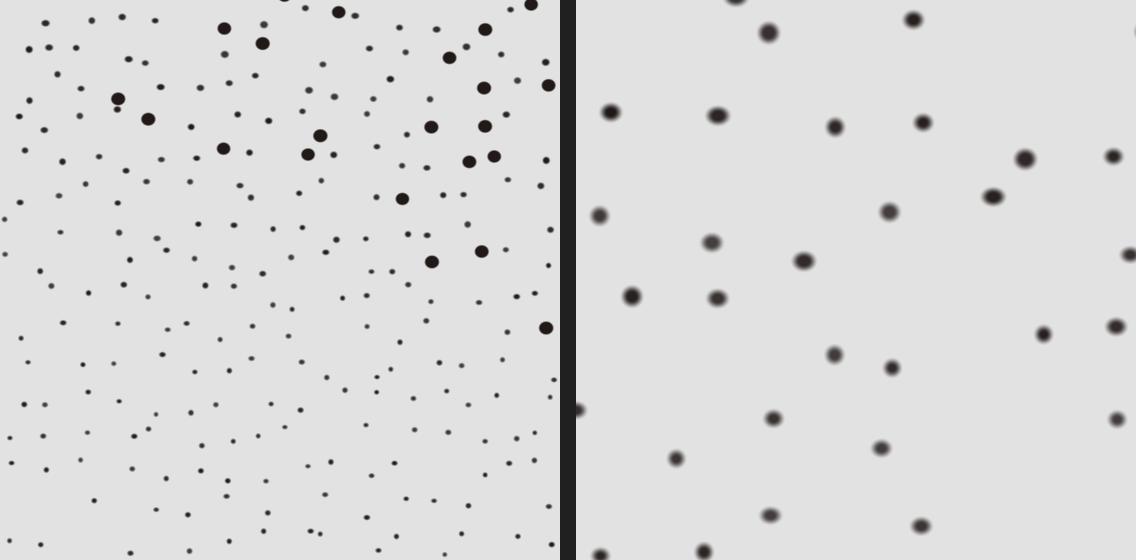
Left: the whole. Right: its middle third, enlarged.
A three.js fragment shader for this pattern:

```glsl
// Soft dark specks scattered over a pale grey ground.
// Each cell of a jittered 16 x 16 grid holds at most one slightly flattened dot;
// dots grow towards the top, and a few big ones lie above a falling diagonal.
varying vec2 vUv;

const float CELLS = 16.0;

// Two independent random values in 0..1 for a grid cell
vec2 hash2(vec2 p) {
  vec3 q = fract(vec3(p.xyx) * vec3(0.1031, 0.1030, 0.0973));
  q += dot(q, q.yzx + 33.33);
  return fract((q.xx + q.yz) * q.zy);
}

// Coverage of the dot that belongs to one cell
float dotCoverage(vec2 uv, vec2 cell) {
  vec2 kind = hash2(cell + 71.0);
  vec2 shape = hash2(cell + 137.0);
  vec2 center = (cell + 0.5 + 0.76 * (hash2(cell + 23.0) - 0.5)) / CELLS;

  // Big dots only above the diagonal; some cells stay empty
  float big = step(0.78 - 0.4 * center.x, center.y) * step(kind.x, 0.18);
  float present = max(big, step(kind.y, 0.92));

  // Radius, flattening and softness
  float small = mix(0.0041, 0.0057, smoothstep(0.25, 0.95, center.y));
  small *= mix(0.88, 1.12, shape.x);
  float radius = mix(small, 0.0116 + 0.0008 * (shape.x - 0.5), big);
  float flatten = mix(mix(0.95, 1.3, shape.y), 1.1, big);
  float soft = mix(0.0027, 0.0021, big);
  float ink = mix(mix(0.8, 1.0, kind.x), 1.0, big);

  vec2 offset = (uv - center) * vec2(inversesqrt(flatten), sqrt(flatten));
  float edge = 1.0 - smoothstep(radius - soft, radius + soft, length(offset));
  return present * ink * edge;
}

void main() {
  vec3 ground = vec3(0.886);
  vec3 speck = vec3(0.125, 0.098, 0.094);

  // Neighbouring cells may reach into this one
  vec2 home = floor(vUv * CELLS);
  float coverage = 0.0;
  for (int j = -1; j <= 1; j++) {
    for (int i = -1; i <= 1; i++) {
      coverage = max(coverage, dotCoverage(vUv, home + vec2(float(i), float(j))));
    }
  }
  gl_FragColor = vec4(mix(ground, speck, coverage), 1.0);
}
```
